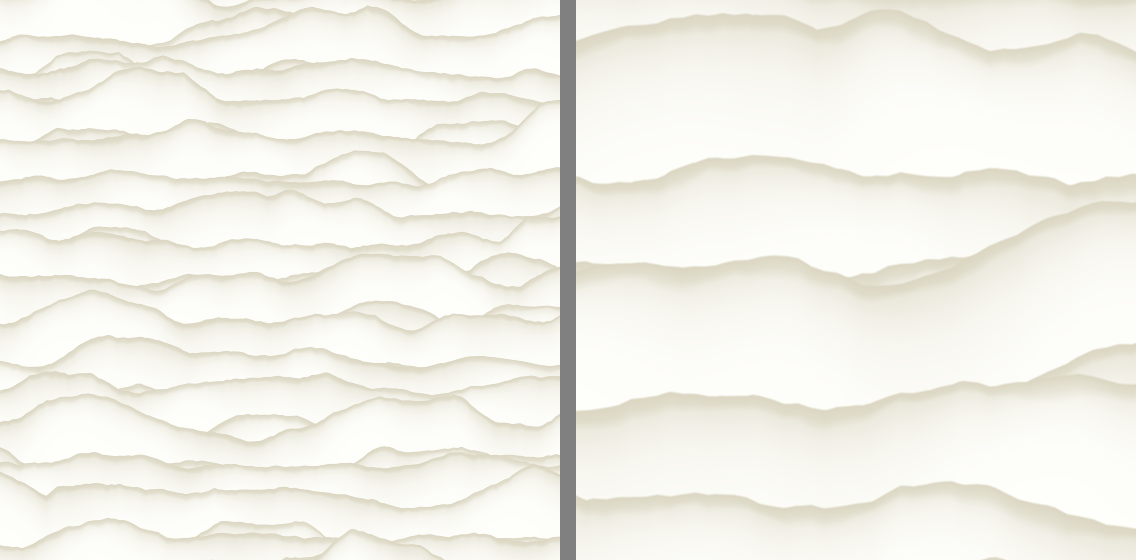
Left: the whole. Right: its middle third, enlarged.
Reproduce this pattern procedurally as a Shadertoy shader.

```glsl
const vec3 PAPER = vec3(0.995, 0.995, 0.982);
const vec3 SAND = vec3(0.856, 0.838, 0.758);
const int ROWS = 19;
const float ROW_GAP = 0.064;
const float TOP_ROW = 1.07;
const float ROW_JITTER = 0.02;
const float FOOTHILL_DROP = 0.019;  // how far foothills sit below their row
const float HILL_CELL = 0.27;       // width of one hill cell
const float HILL_HEIGHT = 0.058;
const float RAGGED = 0.0058;        // roughness of the torn edge
const float FADE = 0.0205;          // depth of the soft wash
const float RIM = 0.0095;           // depth of the darker rim
const float RIM_WEIGHT = 0.24;
const float EDGE = 0.0009;
const float TAU = 6.2831853;

float hash(float cell, float seed) {
    vec2 p = fract(vec2(cell, seed) * vec2(0.1031, 0.1137) + 0.317);
    p += dot(p, p.yx + 33.33);
    return fract((p.x + p.y) * p.x * 7.31);
}

// Straight-segment noise in -1..1, for torn paper edges
float segmentNoise(float x, float seed) {
    float i = floor(x);
    return mix(hash(i, seed), hash(i + 1.0, seed), x - i) * 2.0 - 1.0;
}

// One lopsided dome per cell, some with a flattened top
float hills(float x, float seed) {
    float p = x / HILL_CELL, cell = floor(p), height = 0.0;
    for (int k = -1; k <= 1; k++) {
        float c = cell + float(k);
        float t = p - c - hash(c, seed + 3.7);
        float size = hash(c, seed + 9.1);
        float lean = mix(0.6, 1.6, hash(c, seed + 15.3));
        t *= (t > 0.0 ? lean : 1.0 / lean) / mix(0.32, 0.66, size);
        float dome = max(0.0, 1.0 - t * t);
        float flatTop = min(1.0, mix(1.0, 1.5, hash(c, seed + 19.9)) * dome * dome);
        height = max(height, flatTop * size * size);
    }
    return height * HILL_HEIGHT;
}

// Rolling line: layered sines, domes and a ragged edge
float ridge(float x, float seed) {
    float a = TAU * hash(1.0, seed), b = TAU * hash(2.0, seed), c = TAU * hash(3.0, seed);
    float warp = x + 0.04 * sin(TAU * 1.7 * x + c);
    float y = 0.009 * sin(TAU * 1.3 * warp + a)
            + 0.008 * sin(TAU * 3.1 * warp + b)
            + 0.0045 * sin(TAU * 6.1 * warp + c);
    y += hills(x, seed);
    y += RAGGED * (0.6 * segmentNoise(x * 24.0, seed + 1.3)
                 + 0.34 * segmentNoise(x * 57.0, seed + 2.9)
                 + 0.2 * segmentNoise(x * 131.0, seed + 5.1));
    return y;
}

// Rim and wash below a ridge, fading into paper
vec3 sheet(float depth, float x, float seed) {
    float d = max(depth, 0.0);
    float reach = FADE * (1.0 + 0.3 * sin(TAU * 2.1 * x + seed * 2.4)
                              + 0.15 * sin(TAU * 5.7 * x + seed * 4.1));
    float rimDepth = RIM * (1.0 + 0.4 * segmentNoise(x * 21.0, seed + 7.7)
                                + 0.25 * segmentNoise(x * 63.0, seed + 8.3));
    float rim = 1.0 - smoothstep(0.5 * rimDepth, 1.25 * rimDepth, d);
    float wash = exp(-d / reach);
    return mix(PAPER, SAND, wash * (1.0 - RIM_WEIGHT) + rim * RIM_WEIGHT);
}

void mainImage(out vec4 fragColor, in vec2 fragCoord) {
    vec2 uv = fragCoord / iResolution.y;
    float edge = max(EDGE, 0.6 / iResolution.y);
    vec3 color = PAPER;

    // Back to front; each row has a foothill line behind its main ridge
    for (int i = 0; i < ROWS * 2; i++) {
        float row = float(i / 2);
        float seed = float(i) * 1.73 + 4.0;
        float base = TOP_ROW - row * ROW_GAP + ROW_JITTER * (hash(row, 21.0) - 0.5);
        if (i % 2 == 0) base -= FOOTHILL_DROP;
        float depth = base + ridge(uv.x, seed) - uv.y;
        color = mix(color, sheet(depth, uv.x, seed), smoothstep(-edge, edge, depth));
    }
    fragColor = vec4(color, 1.0);
}
```
